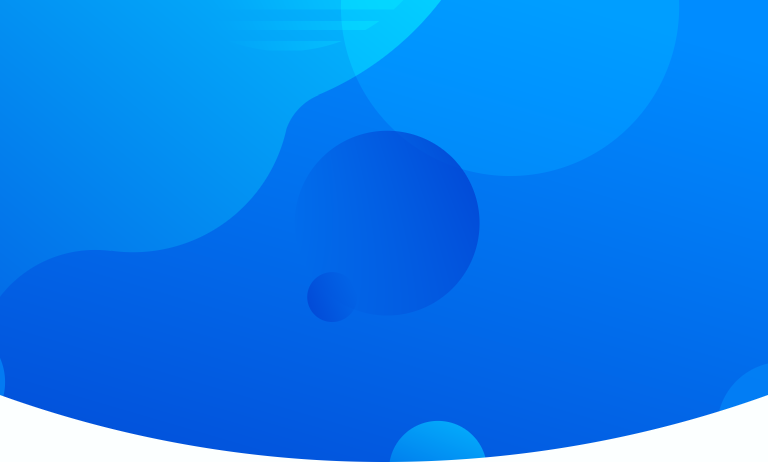
Reproduce this background procedurally as a Shadertoy shader.

```glsl
#define DEEP_BLUE vec3(0.01, 0.305, 0.85)
#define SKY_BLUE vec3(0.0, 0.55, 1.0)
#define INDIGO vec3(0.01, 0.285, 0.84)
#define WAVE_LOW vec3(0.01, 0.36, 0.89)
#define WAVE_HIGH vec3(0.01, 0.74, 1.0)
#define CYAN vec3(0.02, 0.80, 1.0)
#define PAPER vec3(0.99, 1.0, 1.0)
#define HALO_GLOW vec3(0.0, 0.07, 0.025)
#define STRIPE_PERIOD 0.0444
#define STRIPE_WIDTH 0.0205

float disc(vec2 p, vec2 center, float radius) {
    return length(p - center) - radius;
}

// Signed distance to the line a-b, negative on its right-hand side
float side(vec2 p, vec2 a, vec2 b) {
    vec2 dir = normalize(b - a), q = p - a;
    return dir.x * q.y - dir.y * q.x;
}

// Edge coverage, one pixel wide
float fill(float d) {
    return clamp(0.5 - d * iResolution.y, 0.0, 1.0);
}

// Two lobes joined by tangent concave fillets
float wave(vec2 p) {
    vec2 upper = vec2(0.437, 1.396), lower = vec2(0.288, 0.794);
    vec2 neck = vec2(0.736, 0.680), tail = vec2(0.206, 0.199);
    float lobes = min(disc(p, upper, 0.652), disc(p, lower, 0.340));
    float wedge = max(side(p, upper, neck), side(p, neck, lower));
    float neckFill = max(wedge, -disc(p, neck, 0.123));
    float tailFill = max(side(p, lower, tail), -disc(p, tail, 0.260));
    return min(lobes, min(neckFill, tailFill));
}

// Blends a disc that fades out against the direction dir
vec3 fadingDisc(vec3 base, vec2 p, vec2 center, float radius, vec2 dir) {
    float fade = clamp(0.5 + 0.5 * dot(p - center, dir) / radius, 0.0, 1.0);
    return mix(base, INDIGO, 0.92 * fade * fill(disc(p, center, radius)));
}

void mainImage(out vec4 fragColor, in vec2 fragCoord) {
    vec2 p = fragCoord / iResolution.y;

    // Backdrop gradient
    float rise = clamp(0.22 * p.x + 0.75 * p.y - 0.02, 0.0, 1.0);
    vec3 color = mix(DEEP_BLUE, SKY_BLUE, rise);

    // Wave in the upper left
    float waveRise = clamp(0.47 * p.x + 0.58 * p.y - 0.03, 0.0, 1.0);
    vec3 waveColor = mix(WAVE_LOW, WAVE_HIGH, waveRise);

    // Stripes cut by a disc, fading to the left
    float stripePos = mod(1.0 - p.y, STRIPE_PERIOD);
    float stripe = abs(stripePos - 0.5 * STRIPE_WIDTH) - 0.5 * STRIPE_WIDTH;
    stripe = max(stripe, disc(p, vec2(0.617, 1.240), 0.351));
    float stripeFade = 0.65 * smoothstep(0.43, 0.87, p.x);
    waveColor = mix(waveColor, CYAN, stripeFade * fill(stripe));
    color = mix(color, waveColor, fill(wave(p)));

    // Large translucent halo
    color += HALO_GLOW * fill(disc(p, vec2(1.104, 0.985), 0.366));

    // Dark discs
    color = fadingDisc(color, p, vec2(0.838, 0.517), 0.200, vec2(0.90, 0.44));
    color = fadingDisc(color, p, vec2(0.719, 0.357), 0.054, vec2(-0.94, -0.34));

    // Bright discs along the lower rim
    float shine = clamp(0.25 + 5.0 * p.y + 2.0 * (p.x - 0.948), 0.0, 1.0);
    vec3 bubble = mix(vec3(0.0, 0.49, 0.93), vec3(0.02, 0.72, 1.0), shine);
    color = mix(color, bubble, fill(disc(p, vec2(0.948, -0.017), 0.106)));
    float rimDiscs = min(disc(p, vec2(-0.119, 0.173), 0.130),
                         disc(p, vec2(1.695, 0.074), 0.143));
    color = mix(color, vec3(0.01, 0.50, 0.96), 0.9 * fill(rimDiscs));

    // Paper below the curved rim
    color = mix(PAPER, color, fill(disc(p, vec2(0.831, 2.454), 2.454)));
    fragColor = vec4(min(color, 1.0), 1.0);
}
```
